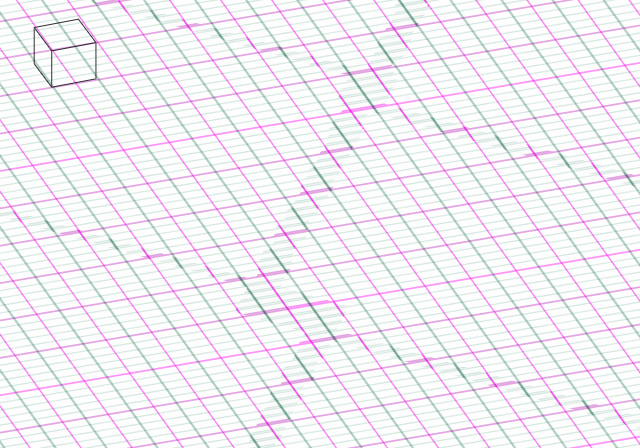
Give the GLSL for this pattern, as a Shadertoy shader.

```glsl
// Slanted drafting grid in magenta and sage, with overlapping sheet seams and a wire box.
#define SPAN 537.0          // canvas height in design units
#define ROW_STEP 44.8       // height of one major row
#define COL_STEP 61.2       // width of one major column
#define ROW_SLOPE 0.169     // rise of the rows
#define COL_SLOPE 0.714     // lean of the columns
#define SAGE_LIGHT vec3(0.84, 0.91, 0.88)
#define SAGE_DARK vec3(0.70, 0.82, 0.77)
#define ORCHID vec3(0.89, 0.65, 0.89)
#define MAGENTA vec3(0.99, 0.54, 0.97)
#define SHEET_SHIFT vec2(2.1, 1.8)
#define TILE_HEIGHT 288.0   // distance between the flat seams

float hash(vec2 p) {
    return fract(sin(dot(p, vec2(127.1, 311.7))) * 43758.55);
}

float noise(vec2 p) {
    vec2 i = floor(p), f = fract(p);
    f = f * f * (3.0 - 2.0 * f);
    return mix(mix(hash(i), hash(i + vec2(1, 0)), f.x),
               mix(hash(i + vec2(0, 1)), hash(i + vec2(1, 1)), f.x), f.y);
}

// Coverage of a stroke at distance d from its centre
float stroke(float d, float width, float px) {
    return clamp((0.5 * width - d) / px + 0.5, 0.0, 1.0);
}

float segmentDistance(vec2 p, vec2 a, vec2 along) {
    vec2 q = p - a;
    return length(q - along * clamp(dot(q, along) / dot(along, along), 0.0, 1.0));
}

float rowCoord(vec2 p) { return (p.y + ROW_SLOPE * p.x - 205.0) / ROW_STEP; }
float colCoord(vec2 p) { return (p.x - COL_SLOPE * (p.y - 179.0) - 270.0) / COL_STEP; }

// Slanted axes: x runs across the steep seam, y across the flat seams
vec2 seamCoord(vec2 p) { return vec2(p.x + 0.53 * p.y, p.y - 0.285 * p.x); }
float steepSeam(vec2 s) { return s.x - mix(497.0, 595.0, step(271.0, s.y)); }

// One printed sheet of ruled lines
vec3 sheet(vec2 p, float px) {
    float row = rowCoord(p) * 5.0, col = colCoord(p) * 2.0;
    float rowId = round(row), colId = round(col);
    float rowDist = abs(row - rowId) * ROW_STEP / 5.0 * inversesqrt(1.0 + ROW_SLOPE * ROW_SLOPE);
    float colDist = abs(col - colId) * COL_STEP / 2.0 * inversesqrt(1.0 + COL_SLOPE * COL_SLOPE);

    // Every fifth row is major; one major row per tile is brighter
    bool major = mod(rowId, 5.0) < 0.5;
    float cycle = steepSeam(seamCoord(p)) > 0.0 ? 25.0 : 30.0;
    vec3 rowTint = major ? ORCHID : SAGE_LIGHT;
    if (mod(rowId, cycle) < 0.5) rowTint = mix(MAGENTA, vec3(1.0), 0.1);
    float wear = major ? 1.0 : 0.75 + 0.4 * noise(vec2(p.x / 22.0, rowId * 3.7));
    float rowInk = stroke(rowDist, major ? 2.1 : 1.6, px) * min(wear, 1.0);

    // Columns alternate magenta and sage
    bool sage = mod(colId, 2.0) > 0.5;
    float colInk = stroke(colDist, sage ? 2.6 : 1.8, px);
    vec3 color = mix(vec3(0.995), rowTint, rowInk);
    return color * mix(vec3(1.0), sage ? SAGE_DARK : MAGENTA, colInk);
}

// Area where neighbouring sheets overlap, with ragged ends per row
float overlap(vec2 p, float px) {
    float rowId = round(rowCoord(p) * 5.0);
    vec2 s = seamCoord(p);
    float across = steepSeam(s);
    float ragged = 8.0 * (hash(vec2(rowId, 4.0)) - 0.5);
    float steep = stroke(abs(across + ragged), 36.0, px);

    float level = s.y + (across > 0.0 ? 0.0 : 34.0);
    float flatDist = abs(mod(level + 0.5 * TILE_HEIGHT, TILE_HEIGHT) - 0.5 * TILE_HEIGHT);
    float flatBand = stroke(flatDist, across > 0.0 ? 14.0 : 11.0, px);

    // Corners where four sheets meet
    vec2 lower = abs(s - vec2(546.0, 271.0)) - vec2(67.0, 23.0);
    vec2 upper = abs(s - vec2(497.0, -17.0)) - vec2(30.0, 23.0);
    float corner = min(max(lower.x, lower.y), max(upper.x, upper.y));
    return max(max(steep, flatBand), stroke(corner, 0.0, px));
}

// Nine visible edges of a box, spread from its nearest corner
float boxEdges(vec2 p) {
    vec2 origin = vec2(62.0, 61.0);
    vec2 axes[3] = vec2[3](vec2(53.0, -10.0), vec2(-21.0, -28.0), vec2(0.0, 43.5));
    float d = SPAN;
    for (int i = 0; i < 3; i++) {
        d = min(d, segmentDistance(p, origin, axes[i]));
        for (int j = 1; j < 3; j++)
            d = min(d, segmentDistance(p, origin + axes[(i + j) % 3], axes[i]));
    }
    return d;
}

void mainImage(out vec4 fragColor, in vec2 fragCoord) {
    float px = SPAN / iResolution.y;
    vec2 p = vec2(fragCoord.x, iResolution.y - fragCoord.y) * px;

    // Overlapping sheets darken each other
    vec3 color = sheet(p, px);
    color *= mix(vec3(1.0), sheet(p + SHEET_SHIFT, px), overlap(p, px));

    color = mix(color, vec3(0.1), 0.9 * stroke(boxEdges(p), 1.2, px));
    fragColor = vec4(color, 1.0);
}
```
